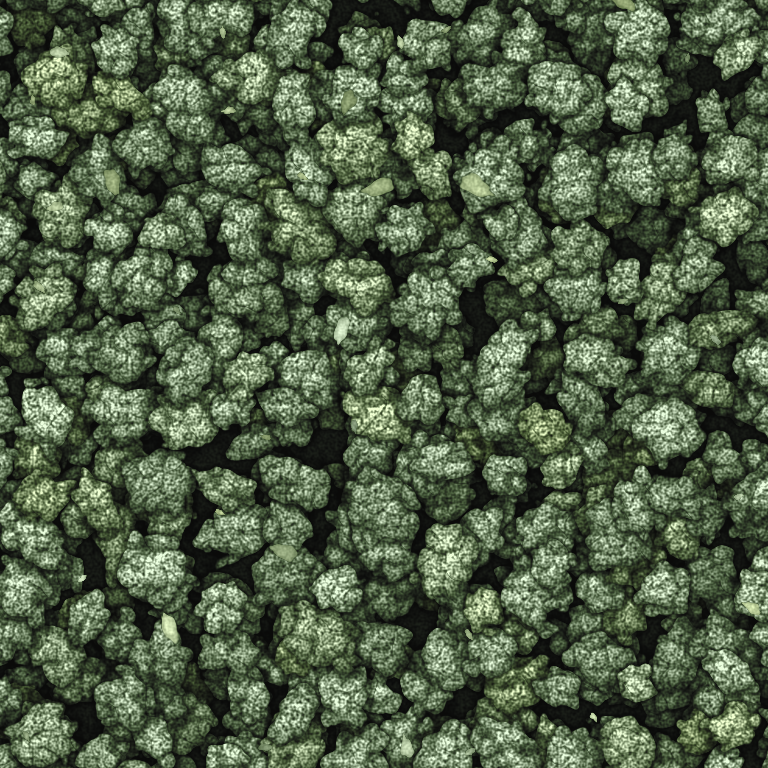
This texture is drawn by a Shadertoy shader. Its source:

```glsl
// Heap of knobbly dark green crumbs with speckled skin, deep gaps and a few pale chips.
#define LAYERS 4
#define GRAINS 14.5       // crumbs across the canvas in the back layer
#define FILL 0.8          // share of cells that hold a crumb
#define LUMP_SCALE 42.0
#define CREASE_SCALE 36.0
#define SPECK_SCALE 275.0
#define SPECK_AMOUNT 0.95
#define GAIN 0.6
#define GAP_LEVEL 0.1
#define CHIP_GRID 9.0
#define CHIP_SHARE 0.45

const vec2 LIGHT = vec2(-0.35, 0.94);

vec2 hash2(vec2 p) {
    vec3 q = fract(p.xyx * vec3(0.1031, 0.1030, 0.0973));
    q += dot(q, q.yzx + 33.33);
    return fract((q.xx + q.yz) * q.zy);
}

mat2 rotation(float a) {
    float c = cos(a), s = sin(a);
    return mat2(c, -s, s, c);
}

float corner(vec2 cell, vec2 offset) {
    float a = 6.2832 * hash2(cell).x;
    return dot(vec2(cos(a), sin(a)), offset);
}

float gradientNoise(vec2 p) {
    vec2 c = floor(p), f = p - c, e = vec2(1.0, 0.0);
    vec2 u = f * f * f * (f * (f * 6.0 - 15.0) + 10.0);
    return mix(mix(corner(c, f), corner(c + e, f - e), u.x),
               mix(corner(c + e.yx, f - e.yx), corner(c + 1.0, f - 1.0), u.x), u.y);
}

// Rounded cellular knobs, 1 at each top
float lumps(vec2 p) {
    vec2 c = floor(p), f = p - c;
    float nearest = 1.0;
    for (int j = -1; j <= 1; j++)
    for (int i = -1; i <= 1; i++) {
        vec2 o = vec2(i, j);
        vec2 r = o + 0.15 + 0.7 * hash2(c + o) - f;
        nearest = min(nearest, dot(r, r));
    }
    return 1.0 - nearest;
}

// Paints one layer of crumbs over surface = (brightness, warmth)
void paintCrumbs(inout vec2 surface, vec2 uv, float layer) {
    vec2 shift = layer * vec2(17.3, 9.7);
    float depth = layer / float(LAYERS - 1);
    float level = mix(0.48, 1.0, sqrt(depth));

    // Relief of knobs and curled creases
    vec2 lp = uv * LUMP_SCALE + shift;
    lp += 0.45 * vec2(gradientNoise(lp * 0.9), gradientNoise(lp * 0.9 + 31.0));
    float lump = lumps(lp);
    float slope = lump - lumps(lp + 0.18 * LIGHT);
    float crease = abs(gradientNoise(uv * CREASE_SCALE + shift + 0.5 * lump));
    float relief = mix(0.66, 1.06, smoothstep(0.4, 0.88, lump)) * (1.0 + 1.1 * slope);
    relief *= mix(0.66, 1.06, smoothstep(0.0, 0.11, crease));

    vec2 p = uv * GRAINS * mix(1.0, 0.82, depth) + shift;
    vec2 c = floor(p);
    for (int j = -1; j <= 1; j++)
    for (int i = -1; i <= 1; i++) {
        vec2 id = c + vec2(i, j);
        vec2 place = hash2(id + 5.0), form = hash2(id + 71.0), kind = hash2(id + 137.0);
        if (kind.x > FILL) continue;
        float radius = mix(0.3, 0.57, form.x);
        float stretch = mix(1.0, 1.35, form.y * form.y);
        vec2 away = p - id - 0.12 - 0.76 * place;
        vec2 q = rotation(6.2832 * kind.y) * away / (radius * vec2(stretch, 1.0 / stretch));
        if (dot(q, q) > 3.0) continue;

        // Knobbly outline, contact shadow and domed shading
        float d = length(q) + 0.46 * gradientNoise(q * 1.5 + id * 3.7) - 0.42 * (lump - 0.76);
        float dome = pow(max(1.0 - d * d, 0.0), 0.45);
        float shade = level * mix(0.22, 1.04, dome) * relief;
        shade *= 1.0 + 0.17 * dot(away / radius, LIGHT);
        shade *= mix(0.84, 1.1, fract(kind.x * 57.0));
        float warmth = pow(fract(kind.y * 43.0), 6.0);
        surface.x *= mix(0.3, 1.0, smoothstep(0.93, 1.33, d));
        surface = mix(surface, vec2(shade, warmth), 1.0 - smoothstep(0.93, 1.0, d));
    }
}

// Scattered pale chips: cover, brightness, yellowness
vec3 paleChips(vec2 uv) {
    vec2 p = uv * CHIP_GRID, c = floor(p);
    vec3 chips = vec3(0.0);
    for (int j = -1; j <= 1; j++)
    for (int i = -1; i <= 1; i++) {
        vec2 id = c + vec2(i, j);
        vec2 place = hash2(id + 211.0), form = hash2(id + 307.0);
        if (hash2(id + 401.0).x > CHIP_SHARE) continue;
        float size = mix(0.05, 0.18, pow(form.x, 3.0));
        vec2 q = rotation(6.2832 * form.y) * (p - id - place) / size;
        q.y /= 0.65 - 0.22 * clamp(q.x, -1.0, 1.0);
        q.x /= 1.3;
        float d = length(q) + 0.4 * gradientNoise(q * 1.4 + id);
        float cover = 1.0 - smoothstep(0.8, 1.0, d);
        float bright = mix(0.58, 1.0, place.x) * (1.0 - 0.35 * d * d);
        chips = mix(chips, vec3(1.0, bright, place.y), cover);
    }
    return chips;
}

// Green ramp from near black to pale sage
vec3 greenRamp(float g) {
    return vec3(g) - vec3(0.08, 0.0, 0.125) * smoothstep(0.0, 0.4, g);
}

void mainImage(out vec4 fragColor, in vec2 fragCoord) {
    vec2 uv = fragCoord / iResolution.y;
    vec2 surface = vec2(GAP_LEVEL, 0.0);
    for (int k = 0; k < LAYERS; k++) paintCrumbs(surface, uv, float(k));

    // Fine mineral speckle on the skin
    float speck = gradientNoise(uv * SPECK_SCALE);
    speck += 0.6 * gradientNoise(rotation(0.7) * uv * SPECK_SCALE * 0.6 + 50.0);
    float green = GAIN * surface.x * (1.0 + SPECK_AMOUNT * speck) + 0.03;

    vec3 chips = paleChips(uv);
    green = mix(green, chips.y * (1.0 + 0.15 * speck), chips.x * 0.9);
    float warmth = mix(surface.y * 0.5, chips.z * 0.6, chips.x);
    vec3 color = greenRamp(clamp(green, 0.04, 1.0));
    color += warmth * green * vec3(0.08, 0.06, -0.14);
    fragColor = vec4(clamp(color, 0.0, 1.0), 1.0);
}
```
